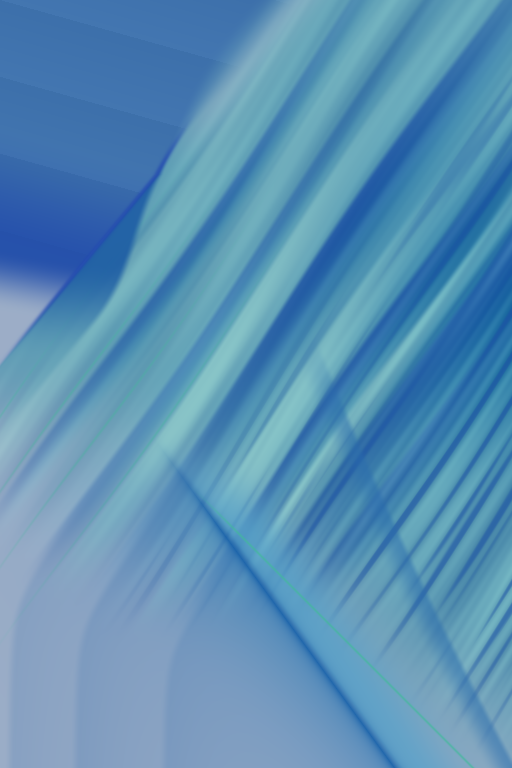
Reproduce this background procedurally as a Shadertoy shader.

```glsl
// Translucent blue and aqua veils swept diagonally beside a deep blue sky.
// Veils are soft bands across a rotated axis, grained by stretched gradient
// noise; crossing creases and bent folds are curves x(y) with soft edges.
#define SWEEP vec2(0.57, 0.82)   // direction of the veils
#define VEIL_LENGTH 0.40
#define VEIL_EDGE 0.004
#define VEIL_OPACITY 0.85
#define GRAIN_STRENGTH 0.10
#define SKY_BLUR 0.035
#define CREASE_WIDTH 0.006

const vec3 MIST   = vec3(0.61, 0.68, 0.78);
const vec3 AQUA   = vec3(0.37, 0.62, 0.71);
const vec3 MINT   = vec3(0.56, 0.79, 0.79);
const vec3 OCEAN  = vec3(0.08, 0.42, 0.63);
const vec3 COBALT = vec3(0.13, 0.34, 0.66);
const vec3 SKY    = vec3(0.25, 0.45, 0.68);
const vec3 CYAN   = vec3(0.33, 0.63, 0.79);
const vec3 GREEN  = vec3(0.25, 0.73, 0.60);

// Each veil: position across, width, tint (+ cobalt, - mint), centre along
const vec4 VEILS[11] = vec4[11](
    vec4(0.325, 0.055, -0.55, -0.15), vec4(0.378, 0.034, 0.75, -0.12),
    vec4(0.415, 0.045, -0.40, -0.05), vec4(0.457, 0.034, 0.65, -0.15),
    vec4(0.487, 0.050, -0.90, -0.28), vec4(0.532, 0.070, 0.95, 0.03),
    vec4(0.602, 0.055, -0.75, -0.30), vec4(0.648, 0.040, 0.85, -0.08),
    vec4(0.685, 0.030, -0.75, -0.20), vec4(0.715, 0.080, 0.80, 0.05),
    vec4(0.770, 0.050, 0.60, -0.18));

float fall(float a, float b, float x) { return 1.0 - smoothstep(a, b, x); }

float bell(float x, float width) { x /= width; return exp(-x * x); }

vec2 gradient(vec2 cell) {
    float h = fract(sin(dot(cell, vec2(127.1, 311.7))) * 43758.5);
    return vec2(cos(6.2832 * h), sin(6.2832 * h));
}

float gradientNoise(vec2 p) {
    vec2 i = floor(p), f = fract(p), u = f * f * (3.0 - 2.0 * f);
    vec2 e = vec2(1.0, 0.0);
    return mix(
        mix(dot(gradient(i), f), dot(gradient(i + e), f - e), u.x),
        mix(dot(gradient(i + e.yx), f - e.yx), dot(gradient(i + 1.0), f - 1.0), u.x), u.y);
}

// Pale cloth, bluer to the right and misty at the lower left
vec3 backdrop(vec2 p, float along) {
    vec3 col = mix(AQUA, MIST, fall(-0.58, -0.25, along));
    float ocean = smoothstep(0.36, 0.66, p.x) * bell(p.y - 0.40, 0.22);
    col = mix(col, OCEAN, 0.75 * ocean);
    return mix(col, AQUA, 0.6 * smoothstep(0.42, 0.58, p.x) * bell(p.y - 0.74, 0.13));
}

// Faint folds: diagonal above, bending to vertical below
vec3 addFolds(vec3 col, vec2 p) {
    for (int i = 0; i < 3; i++) {
        float k = float(i);
        float rise = 0.787 + 0.032 * k - p.y;
        float bend = 0.5 * (rise + sqrt(rise * rise + 0.002));
        float d = p.x - (0.01 + 0.07 * k + 0.015 * k * k) - 0.69 * bend;
        float shade = smoothstep(-0.006, 0.008, d) * exp(-max(d, 0.0) / 0.13);
        col = mix(col, SKY, 0.22 * shade * smoothstep(0.60, 0.80, p.y));
    }
    return col;
}

vec3 addVeils(vec3 col, float across, float along) {
    float warped = across + 0.006 * sin(7.0 * along + 14.0 * across);
    float end = mix(-0.62, -0.46, smoothstep(0.55, 0.80, across));
    float reach = smoothstep(end, end + 0.16, along);
    for (int i = 0; i < 11; i++) {
        vec4 v = VEILS[i];
        float d = warped - v.x;
        float band = smoothstep(-VEIL_EDGE, VEIL_EDGE, d) * fall(0.25 * v.y, v.y, d);
        float amount = VEIL_OPACITY * abs(v.z) * band * bell(along - v.w, VEIL_LENGTH);
        vec3 tint = v.z < 0.0 ? MINT : mix(COBALT, OCEAN, smoothstep(0.0, v.y, d));
        col = mix(col, tint, amount * reach);
    }
    // Fine threads, denser to the right
    float dense = smoothstep(0.50, 0.75, across);
    float broad = gradientNoise(vec2(warped * 34.0, along * 2.2));
    float fine = gradientNoise(vec2(warped * 95.0 + along * 3.0, along * 2.6 + 7.0));
    float grain = broad + fine * (0.4 + dense);
    col += GRAIN_STRENGTH * grain * reach * vec3(1.0, 1.1, 0.6);
    col = mix(col, COBALT, 0.55 * dense * reach * smoothstep(0.12, 0.42, -fine));
    for (int i = 0; i < 4; i++) {
        float hair = bell(warped - 0.315 - 0.056 * float(i), 0.0016);
        col = mix(col, GREEN, 0.35 * hair * bell(along + 0.38, 0.22));
    }
    return col;
}

// Creases running down to the right across the veils
vec3 addCreases(vec3 col, vec2 p) {
    float d = 0.81 * (p.x - 0.221 - 0.73 * (p.y - 0.599));
    float on = smoothstep(0.56, 0.70, p.y);
    col = mix(col, CYAN, 0.75 * on * smoothstep(0.0, 0.008, d) * fall(0.02, 0.10, d));
    col = mix(col, vec3(0.24, 0.50, 0.72), 0.7 * on * exp(min(d, 0.0) / 0.10) * fall(0.0, 0.01, d));
    col = mix(col, vec3(0.08, 0.37, 0.66), 0.8 * on * exp(-abs(d) / CREASE_WIDTH));
    float thread = p.x - 0.267 - 1.0 * (p.y - 0.651);
    col = mix(col, GREEN, 0.65 * bell(thread, 0.0022) * smoothstep(0.63, 0.70, p.y));
    float y = p.y - 0.469;
    float shadow = p.x - 0.417 - 0.40 * y - 0.13 * y * y;
    float band = smoothstep(-0.035, 0.0, shadow) * fall(0.0, 0.010, shadow);
    return mix(col, vec3(0.16, 0.42, 0.68), 0.5 * band * smoothstep(-0.05, 0.10, y));
}

// Deep blue sky at the upper left, with a leaf-shaped fold on its border
vec3 addSky(vec3 col, vec2 p) {
    float line = 0.392 - 0.825 * p.y;
    float border = min(line, 0.365 - 0.87 * p.y + 0.72 * p.y * p.y);
    float blur = mix(0.003, SKY_BLUR, fall(0.05, 0.22, p.y));
    float d = p.x - border;
    float leaf = smoothstep(-0.002, 0.002, d) * smoothstep(0.20, 0.23, p.y);
    float leafWidth = 0.078 * smoothstep(0.19, 0.42, p.y);
    leaf *= fall(leafWidth - 0.008, leafWidth + 0.004, d);
    vec3 leafColor = mix(vec3(0.10, 0.35, 0.64), AQUA, smoothstep(0.34, 0.47, p.y));
    col = mix(col, leafColor, 0.85 * leaf * fall(0.42, 0.58, p.y));
    col = mix(col, MIST, 0.45 * bell(d - 0.02, 0.03) * fall(0.12, 0.23, p.y));
    float slope = p.y - 0.28 * p.x;
    vec3 sky = mix(SKY, vec3(0.15, 0.32, 0.67), smoothstep(0.16, 0.31, slope));
    sky += 0.025 * (fract(slope * 10.0) - 0.5) * fall(0.25, 0.32, slope);
    sky = mix(sky, MIST, smoothstep(0.325, 0.405, slope + 0.1 * p.x));
    col = mix(col, sky, fall(-blur, blur, d));
    float rim = bell(d, 0.004) * smoothstep(0.14, 0.22, p.y) * fall(0.36, 0.50, p.y);
    return mix(col, vec3(0.13, 0.28, 0.69), 0.75 * rim);
}

void mainImage(out vec4 fragColor, in vec2 fragCoord) {
    // Height is one unit, with y measured downwards from the top
    vec2 p = vec2(fragCoord.x, iResolution.y - fragCoord.y) / iResolution.y;
    float across = dot(p, SWEEP.yx);
    float along = dot(p, vec2(SWEEP.x, -SWEEP.y));
    vec3 col = addFolds(backdrop(p, along), p);
    col = addVeils(col, across, along);
    col = addCreases(col, p);
    col = addSky(col, p);
    fragColor = vec4(clamp(col, 0.0, 1.0), 1.0);
}
```
